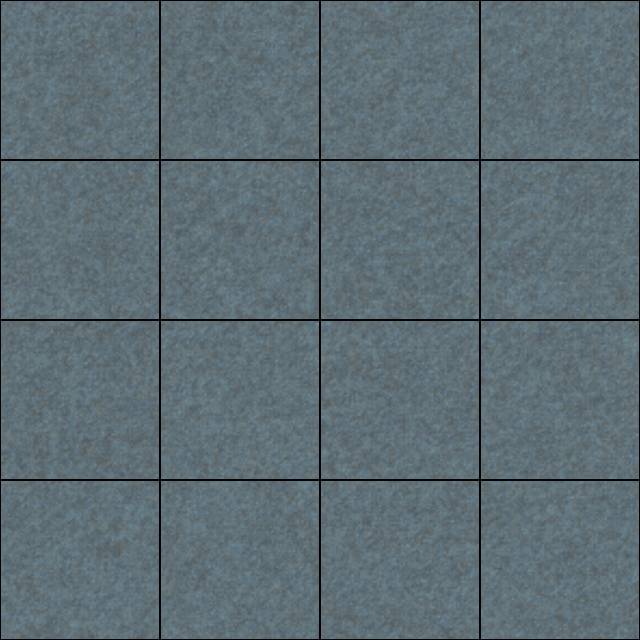
Write a WebGL 1 fragment shader that draws this pattern.

```glsl
precision highp float;
// Four by four square slate-blue tiles divided by thin, nearly black joints.
// Layered value noise gives each tile a fine slanted grain, cellular noise
// scatters small blue and brown flecks, and crossed sines add a faint weave.

uniform vec2 u_resolution;

const float TILES = 4.0;
const float JOINT_HALF_WIDTH = 0.00148; // in canvas widths
const vec3 JOINT = vec3(0.004, 0.006, 0.007);
const vec3 SLATE = vec3(0.375, 0.438, 0.465);
const vec3 MOTTLE = vec3(0.034, 0.050, 0.056);
const vec3 BLUE_TINT = vec3(-0.016, 0.002, 0.022);
const vec3 BLUE_FLECK = vec3(0.016, 0.050, 0.075);
const vec3 BROWN_FLECK = vec3(0.004, -0.028, -0.060);

float hash(vec2 p) {
  vec3 q = fract(vec3(p.xyx) * 0.1031);
  q += dot(q, q.yzx + 33.33);
  return fract((q.x + q.y) * q.z);
}

float valueNoise(vec2 p) {
  vec2 cell = floor(p);
  vec2 f = fract(p);
  f = f * f * (3.0 - 2.0 * f);
  float low = mix(hash(cell), hash(cell + vec2(1.0, 0.0)), f.x);
  float high = mix(hash(cell + vec2(0.0, 1.0)), hash(cell + vec2(1.0)), f.x);
  return mix(low, high, f.y);
}

// Returns the distance to the nearest scattered point and its random value.
vec2 cellular(vec2 p) {
  vec2 cell = floor(p);
  vec2 nearest = vec2(8.0, 0.0);
  for (int y = -1; y <= 1; y++) {
    for (int x = -1; x <= 1; x++) {
      vec2 id = cell + vec2(float(x), float(y));
      vec2 point = id + vec2(hash(id + 17.0), hash(id + 59.0));
      float d = distance(p, point);
      if (d < nearest.x) nearest = vec2(d, hash(id + 101.0));
    }
  }
  return nearest;
}

// Turns p by about 37 degrees and stretches it along the rising diagonal.
vec2 slant(vec2 p) {
  return vec2(0.8 * p.x + 0.6 * p.y, 1.3 * (0.8 * p.y - 0.6 * p.x));
}

// Grain centred on zero, from broad clouds to fine speckle.
float grain(vec2 p, vec2 seed) {
  vec2 q = slant(p);
  return 0.10 * valueNoise(p * 7.0 + seed)
       + 0.20 * valueNoise(q * 19.0 + seed + 40.0)
       + 0.38 * valueNoise(q * 38.0 + seed + 80.0)
       + 0.32 * valueNoise(p * 74.0 + seed + 160.0) - 0.5;
}

float weave(vec2 p, float threads) {
  vec2 wave = sin(6.28318 * threads * p);
  return 0.5 * (wave.x + wave.y);
}

vec3 tileSurface(vec2 p, vec2 tile) {
  vec2 seed = 200.0 + 137.0 * tile;
  float tone = 3.9 * grain(p, seed);
  tone += 0.10 * weave(p, 36.0);
  tone += 0.10 * (hash(tile + 7.0) - 0.5);
  float tint = 2.0 * valueNoise(slant(p) * 44.0 + seed + 300.0) - 1.0;

  vec2 spot = cellular(p * 50.0 + seed);
  float fleck = 1.0 - smoothstep(0.1, 0.6, spot.x);
  float blue = fleck * smoothstep(0.78, 1.0, spot.y);
  float brown = fleck * (1.0 - smoothstep(0.01, 0.05, spot.y));
  return SLATE + MOTTLE * tone + BLUE_TINT * tint
       + BLUE_FLECK * blue + BROWN_FLECK * brown;
}

// Coverage of the joints, including the half joints on the canvas border.
float jointMask(vec2 p, float halfWidth, float pixel) {
  vec2 toEdge = min(p, 1.0 - p) / TILES;
  float d = min(toEdge.x, toEdge.y) - halfWidth;
  return 1.0 - smoothstep(-0.5 * pixel, 0.5 * pixel, d);
}

void main() {
  vec2 uv = gl_FragCoord.xy / u_resolution;
  float pixel = 1.0 / min(u_resolution.x, u_resolution.y);
  vec2 tile = floor(uv * TILES);
  vec2 p = fract(uv * TILES);

  vec3 colour = tileSurface(p, tile);
  colour = mix(colour, JOINT, jointMask(p, JOINT_HALF_WIDTH, pixel));
  gl_FragColor = vec4(colour, 1.0);
}
```
